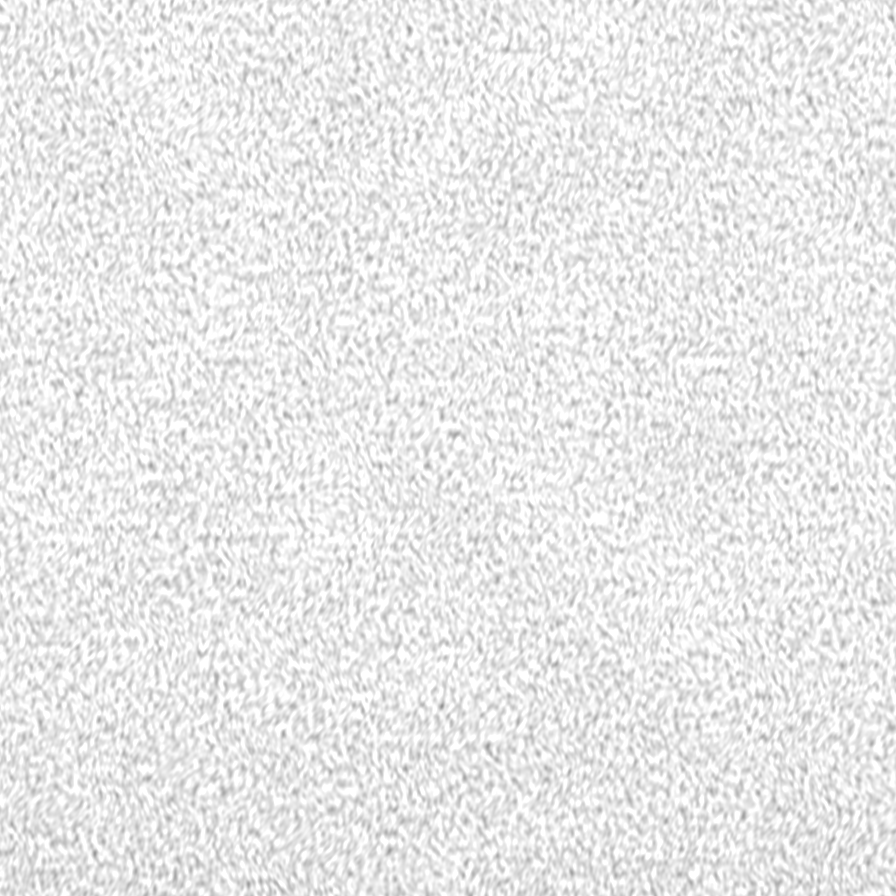
Write a Shadertoy shader that draws this texture.

```glsl
#define GRAIN_CELLS vec2(150.0, 86.0)
#define FINE_CELLS vec2(188.0, 112.0)
#define FINE_WEIGHT 0.8
#define LEAN 0.22
#define WARP_CELLS vec2(9.0, 15.0)
#define WARP_AMOUNT 0.016
#define PAPER_TONE 0.927
#define CONTRAST 0.32
#define MOTTLE 0.035
#define FOOT_SHADE 0.035

// Random vector in -1..1 for each lattice point
vec2 hashGradient(vec2 cell) {
    vec3 h = fract(cell.xyx * vec3(0.1031, 0.1030, 0.0973));
    h += dot(h, h.yzx + 33.33);
    return fract((h.xx + h.yz) * h.zy) * 2.0 - 1.0;
}

float gradientNoise(vec2 p) {
    vec2 cell = floor(p);
    vec2 f = p - cell;
    vec2 w = f * f * f * (f * (f * 6.0 - 15.0) + 10.0);
    vec2 e = vec2(1.0, 0.0);
    float a = dot(hashGradient(cell), f);
    float b = dot(hashGradient(cell + e.xy), f - e.xy);
    float c = dot(hashGradient(cell + e.yx), f - e.yx);
    float d = dot(hashGradient(cell + e.xx), f - e.xx);
    return mix(mix(a, b, w.x), mix(c, d, w.x), w.y);
}

void mainImage(out vec4 fragColor, in vec2 fragCoord) {
    vec2 uv = fragCoord / iResolution.y;

    // Bend the upright fibres gently left and right
    vec2 p = uv;
    p.x += WARP_AMOUNT * gradientNoise(uv * WARP_CELLS + 311.0);

    // Two short-stroke layers leaning in opposite directions
    vec2 leftLean = vec2(p.x + LEAN * p.y, p.y);
    vec2 rightLean = vec2(p.x - LEAN * p.y, p.y);
    float grain = gradientNoise(leftLean * GRAIN_CELLS + 17.3)
                + FINE_WEIGHT * gradientNoise(rightLean * FINE_CELLS + 471.7);

    // Faint cloudy mottling and a darker foot
    float mottle = gradientNoise(uv * 7.0 + 83.0) + gradientNoise(uv * 19.0 + 157.0);
    float foot = 1.0 - smoothstep(0.0, 0.35, uv.y);

    float tone = PAPER_TONE + CONTRAST * grain + MOTTLE * mottle - FOOT_SHADE * foot;
    fragColor = vec4(vec3(clamp(tone, 0.0, 1.0)), 1.0);
}
```
